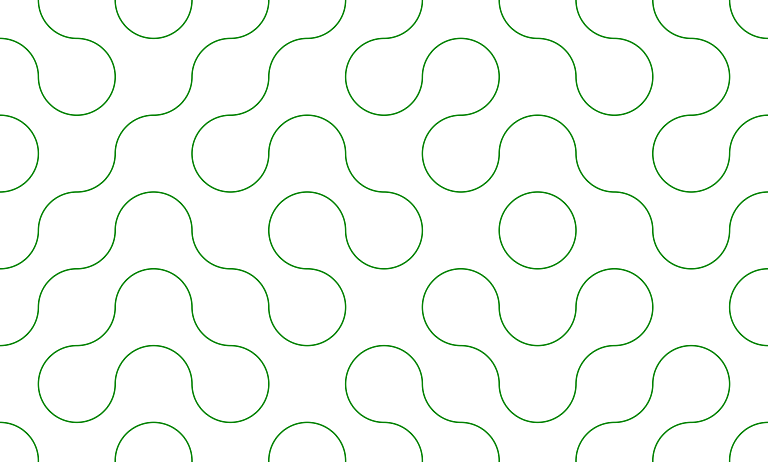
A WebGL 1 fragment shader for this pattern:

```glsl
#ifdef GL_FRAGMENT_PRECISION_HIGH
precision highp float;
#else
precision mediump float;
#endif
// Truchet tiling: each square tile holds two quarter circles around opposite
// corners, and a hash decides which diagonal pair. The arcs meet at the edge
// midpoints, so they join into thin meandering curves and closed rings.

uniform vec2 u_resolution;

const float TILES_ACROSS = 10.0;
const float ARC_RADIUS = 0.5;        // in tiles
const float LINE_WIDTH = 0.0195;     // in tiles
const float EDGE_SOFTNESS = 0.8;     // in pixels
const float FALLING_SHARE = 0.43;    // tiles with arcs at top left and bottom right
const vec2 HASH_SEED = vec2(3.0, 7.0);
const vec3 PAPER = vec3(1.0);
const vec3 INK = vec3(0.0, 0.5, 0.0);

float hash(vec2 p) {
    return fract(sin(dot(p, vec2(12.9898, 78.233))) * 43758.5453);
}

// Distance to the nearer of the two arcs, around (0,0) and (1,1)
float arcPairDistance(vec2 p) {
    float cornerDistance = min(length(p), length(p - 1.0));
    return abs(cornerDistance - ARC_RADIUS);
}

void main() {
    // Tile grid, counted from the top left corner
    float pixel = TILES_ACROSS / u_resolution.x;
    vec2 grid = vec2(gl_FragCoord.x, u_resolution.y - gl_FragCoord.y) * pixel;
    vec2 tile = floor(grid);
    vec2 local = fract(grid);

    // Mirror the remaining tiles so their arcs use the other two corners
    if (hash(tile + HASH_SEED) > FALLING_SHARE) local.x = 1.0 - local.x;

    // Thin line with a smoothed edge
    float edge = arcPairDistance(local) - 0.5 * LINE_WIDTH;
    float coverage = clamp(0.5 - edge / (pixel * EDGE_SOFTNESS), 0.0, 1.0);

    gl_FragColor = vec4(mix(PAPER, INK, coverage), 1.0);
}
```
